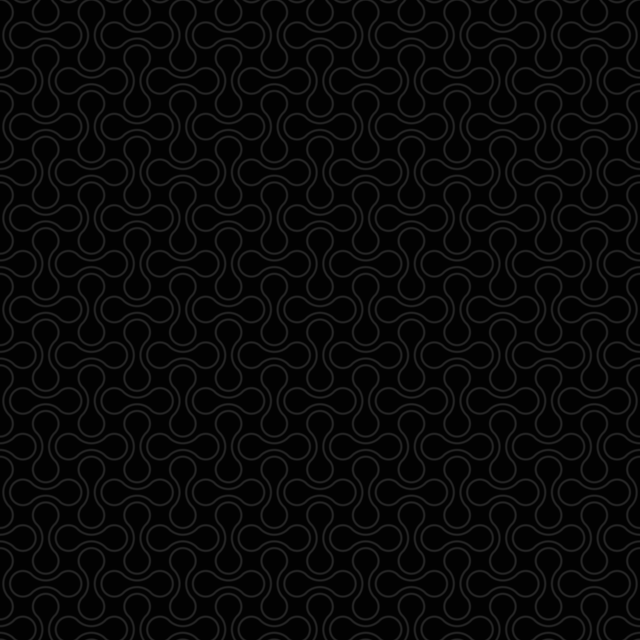
This pattern is drawn by a three.js fragment shader. Its source:

```glsl
// Thin grey outlines of interlocking dumbbells, alternately lying and standing, on black.
varying vec2 vUv;

const float CELLS = 14.0;               // dumbbells across and down; two cells per repeat
const vec2 GRID_SHIFT = vec2(0.0, 0.23); // grid offset, in cells
const float LOBE_RADIUS = 0.28;         // in cells
const float LINE_REACH = 0.045;         // line centre to the end of its soft edge, in cells
const vec3 GROUND = vec3(0.008);
const vec3 LINE = vec3(0.15);

// Cell-centred position, turned so that the dumbbell of every cell lies flat.
vec2 dumbbellSpace(vec2 grid) {
  vec2 id = floor(grid + 0.5);
  vec2 local = grid - id;
  bool standing = mod(id.x + id.y, 2.0) > 0.5;
  return standing ? local.yx : local;
}

// Distance to the nearest outline inside one cell.
float outlineDistance(vec2 local, float lobeRadius) {
  vec2 p = abs(local);
  float toOwnLobe = length(p - vec2(0.5, 0.0));
  float toNextLobe = length(p - vec2(0.0, 0.5));

  // The neck is an arc around the neighbour's lobe, tangent to the own lobe.
  float neckRadius = sqrt(0.5) - lobeRadius;
  float own = p.x + p.y < 0.5 ? neckRadius - toNextLobe : toOwnLobe - lobeRadius;
  float next = toNextLobe - lobeRadius;
  return min(abs(own), abs(next));
}

// Soft stroke: 1 on the line, fading to 0 at its reach.
float stroke(float dist, float reach) {
  return 1.0 - smoothstep(0.0, reach, dist);
}

void main() {
  vec2 local = dumbbellSpace(vUv * CELLS - GRID_SHIFT);
  float ink = stroke(outlineDistance(local, LOBE_RADIUS), LINE_REACH);
  gl_FragColor = vec4(mix(GROUND, LINE, ink), 1.0);
}
```
